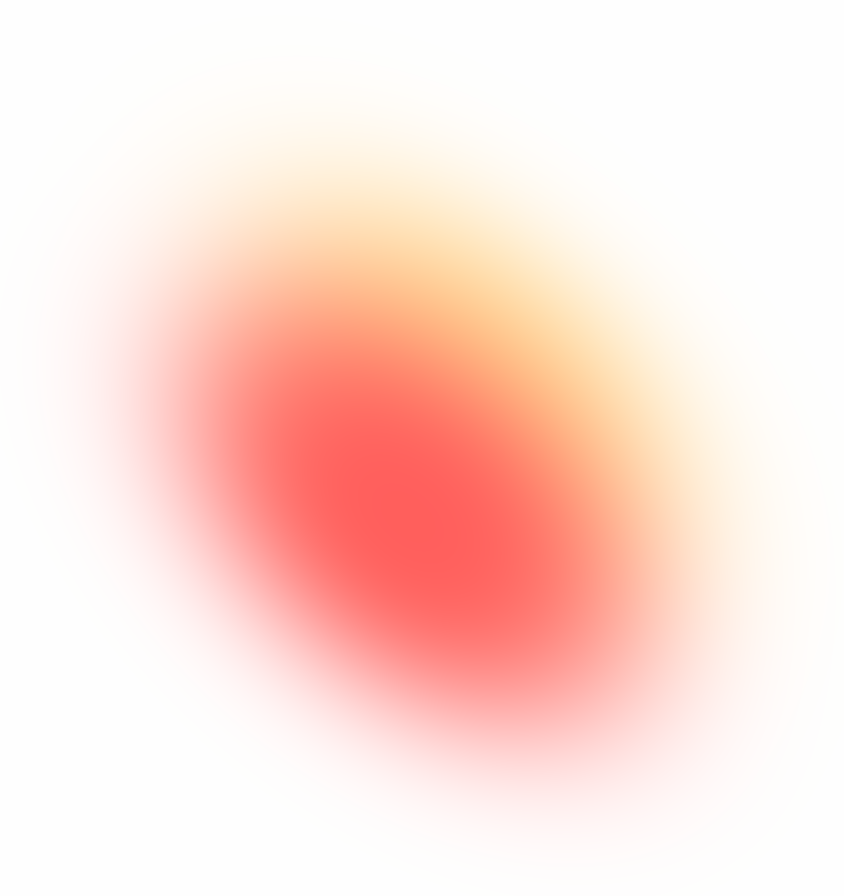
Write a WebGL 1 fragment shader that draws this background.

```glsl
precision highp float;

uniform vec2 u_resolution;

#define PAPER vec3(0.998, 0.997, 0.996)
#define AMBER vec3(1.0, 0.845, 0.555)
#define CORAL vec3(1.0, 0.372, 0.362)
#define AMBER_CENTER vec2(0.044, 0.051)
#define CORAL_CENTER vec2(-0.016, -0.078)
#define HALF_RADII vec2(0.263, 0.163)
#define TILT -0.716
#define FALLOFF 1.45

// Opacity of a soft tilted ellipse: 1 at its center, 0.5 at HALF_RADII
float softEllipse(vec2 p, vec2 center) {
  vec2 d = p - center;
  float c = cos(TILT), s = sin(TILT);
  vec2 q = vec2(c * d.x + s * d.y, c * d.y - s * d.x) / HALF_RADII;
  return exp2(-pow(dot(q, q) + 1e-6, FALLOFF));
}

void main() {
  // Centered coordinates in units of canvas height
  vec2 p = (gl_FragCoord.xy - 0.5 * u_resolution) / u_resolution.y;

  // Amber glow below, coral glow on top
  vec3 color = mix(PAPER, AMBER, softEllipse(p, AMBER_CENTER));
  color = mix(color, CORAL, softEllipse(p, CORAL_CENTER));

  gl_FragColor = vec4(color, 1.0);
}
```
